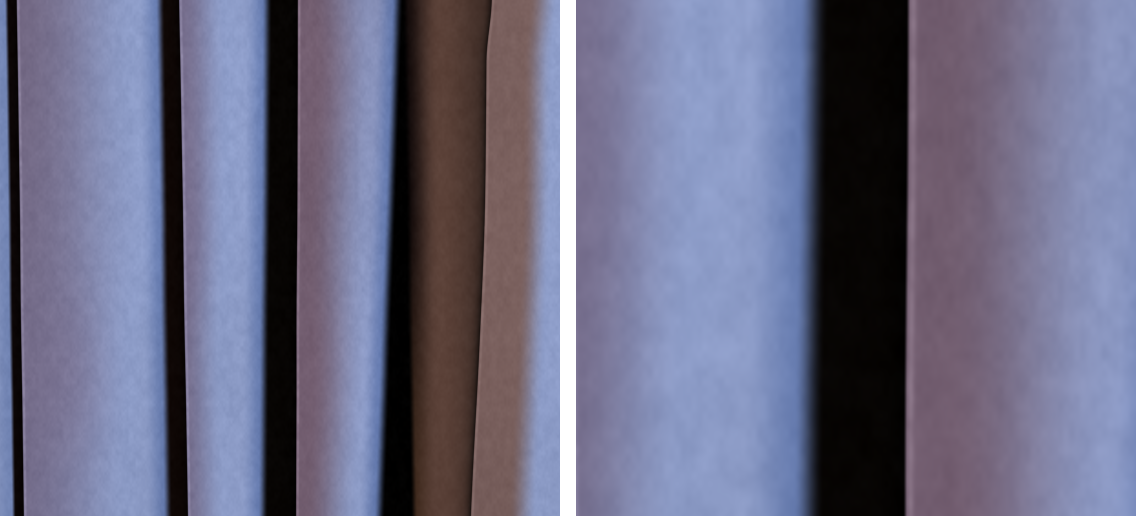
Left, the full canvas; right, a detail of the centre.
Reproduce this texture procedurally as a WebGL 1 fragment shader.

```glsl
precision highp float;

uniform vec2 u_resolution;

const vec3 BLUE = vec3(0.55, 0.61, 0.78);
const vec3 RIM = vec3(0.36, 0.45, 0.66);
const vec3 MAUVE = vec3(0.46, 0.43, 0.55);
const vec3 PLUM = vec3(0.44, 0.36, 0.43);
const vec3 TAUPE = vec3(0.47, 0.37, 0.36);
const vec3 BROWN = vec3(0.35, 0.25, 0.215);
const vec3 UMBER = vec3(0.19, 0.125, 0.085);
const vec3 DARK = vec3(0.14, 0.065, 0.045);
const vec3 BLACK = vec3(0.05, 0.025, 0.025);

float hash(vec2 p) {
  return fract(sin(dot(p, vec2(127.1, 311.7))) * 43758.5453);
}

float noise(vec2 p) {
  vec2 i = floor(p);
  vec2 f = fract(p);
  f = f * f * (3.0 - 2.0 * f);
  return mix(mix(hash(i), hash(i + vec2(1.0, 0.0)), f.x),
             mix(hash(i + vec2(0.0, 1.0)), hash(i + 1.0), f.x), f.y);
}

// Woven grain: three octaves, slightly stretched along the drop
float weave(vec2 p) {
  float sum = 0.0;
  float amp = 0.5;
  vec2 q = p * vec2(85.0, 50.0);
  for (int i = 0; i < 3; i++) {
    sum += amp * (noise(q) - 0.5);
    q = q * 1.9 + 17.3;
    amp *= 0.8;
  }
  return sum;
}

// Edge position from its x at the bottom (ends.x) and top (ends.y)
float edge(vec2 ends, float y) {
  return mix(ends.x, ends.y, y);
}

// Shadow cast just left of a crisp fold edge
vec3 castShadow(vec3 under, float x, float left, float strength) {
  return under * (1.0 - strength * exp(-max(left - x, 0.0) / 0.007));
}

// One pleat: colour turns from shade to lit, then falls to the rim
vec3 fold(vec3 under, float x, vec2 span, vec3 shade, vec3 lit,
          vec2 turn, float rim, vec2 soft) {
  float t = (x - span.x) / (span.y - span.x);
  vec3 c = mix(shade, lit, smoothstep(turn.x, turn.y, t));
  c = mix(c, RIM, rim * smoothstep(span.y - 0.04, span.y - 0.004, x));
  float mask = smoothstep(-soft.x, soft.x, x - span.x)
             * (1.0 - smoothstep(-soft.y, soft.y, x - span.y));
  return mix(under, c, mask);
}

// Thin pale hem along a crisp edge
float hem(float x, float left) {
  float d = (x - left - 0.003) / 0.0022;
  return exp(-d * d);
}

void main() {
  vec2 p = gl_FragCoord.xy / u_resolution;
  float y = p.y;
  float x = p.x + 0.002 * (noise(vec2(3.0, y * 5.0)) - 0.5);
  float aa = max(0.0014, 0.8 / u_resolution.x);
  float cloud = noise(p * vec2(7.0, 3.5) + 4.0) - 0.5;

  // Fold boundaries
  float sliverR = edge(vec2(0.024, 0.012), y);
  vec2 wide = vec2(edge(vec2(0.042, 0.030), y), edge(vec2(0.299, 0.286), y));
  vec2 narrow = vec2(edge(vec2(0.335, 0.320), y), edge(vec2(0.469, 0.477), y));
  vec2 plum = vec2(edge(vec2(0.528, 0.532), y), edge(vec2(0.677, 0.710), y));
  float lastL = edge(vec2(0.844, 0.874), y) + 0.004 * sin(y * 5.5 - 1.2)
              + 0.008 * smoothstep(0.88, 1.0, y);
  vec2 back = vec2(edge(vec2(0.739, 0.724), y), lastL + 0.02);
  vec2 last = vec2(lastL, lastL + 0.235);

  // Deep gaps, warmer and lighter towards the right
  vec3 col = mix(BLACK, DARK, smoothstep(0.1, 0.2, x));
  col = mix(col, UMBER, smoothstep(0.40, 0.46, x));
  col = mix(col, BLACK, smoothstep(0.66, 0.70, x) * smoothstep(0.1, 0.55, y));

  // Shadows beside the crisp edges
  col = castShadow(col, x, wide.x, 0.6);
  col = x < wide.y ? col : castShadow(col, x, narrow.x, 0.65);
  col = x < narrow.y ? col : castShadow(col, x, plum.x, 0.85);

  // Pleats, from the rear one forward
  vec3 crease = mix(UMBER * 1.25, BLACK, smoothstep(0.0, 0.65, y));
  col = fold(col, x, back, crease, BROWN, vec2(-0.05, 0.34), 0.0, vec2(0.006, aa));
  col = castShadow(col, x, last.x, 0.7 * step(plum.y, x));
  col *= 1.0 - 0.22 * smoothstep(0.79, 0.86, x) * step(x, last.x);

  col = fold(col, x, vec2(-0.1, sliverR), BLUE, BLUE, vec2(0.0, 1.0), 0.5, vec2(aa, 0.004));
  vec3 wideShade = mix(MAUVE, PLUM, 0.25 * y);
  col = fold(col, x, wide, wideShade, BLUE, vec2(0.05, 0.8) + 0.25 * cloud, 0.75, vec2(aa, 0.008));
  col = fold(col, x, narrow, MAUVE, BLUE, vec2(0.0, 0.5) + 0.15 * cloud, 0.8, vec2(aa, 0.009));
  vec3 sheen = mix(BLUE, MAUVE, 0.28 * y);
  col = fold(col, x, plum, PLUM, sheen, vec2(0.12, 0.75) + 0.1 * cloud, 0.85, vec2(aa, 0.01));
  col = fold(col, x, last, TAUPE, BLUE, vec2(0.28, 0.5), 0.0, vec2(aa, 0.01));

  // Hems and cloth texture
  float hems = hem(x, wide.x) + hem(x, narrow.x) + hem(x, plum.x) + 0.6 * hem(x, last.x);
  col += 0.08 * hems * (0.7 + 0.6 * noise(vec2(x * 20.0, y * 120.0)));
  float light = dot(col, vec3(0.3333));
  col += weave(p) * (0.02 + 0.06 * light);
  col *= 1.0 + 0.06 * cloud;

  gl_FragColor = vec4(clamp(col, 0.0, 1.0), 1.0);
}
```
